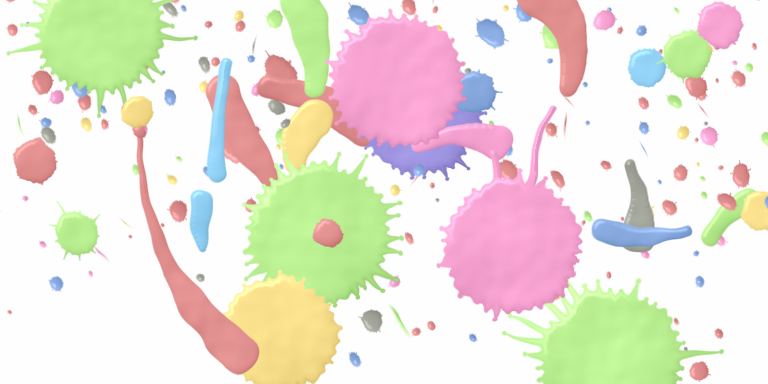
Give the GLSL for this background, as a Shadertoy shader.

```glsl
#define RED    vec3(0.88, 0.56, 0.56)
#define PINK   vec3(0.97, 0.64, 0.82)
#define GREEN  vec3(0.73, 0.94, 0.57)
#define YELLOW vec3(0.98, 0.88, 0.55)
#define BLUE   vec3(0.54, 0.67, 0.88)
#define SKY    vec3(0.57, 0.82, 0.96)
#define PURPLE vec3(0.62, 0.58, 0.88)
#define DARK   vec3(0.64, 0.65, 0.61)
#define RELIEF 0.10
#define GLOSS  0.14
#define WARP   0.014
#define LIGHT  vec2(-0.6, 0.8)

vec3 col;
vec2 pos;
float relief;

vec3 hash(vec2 p) {
    vec3 q = fract(p.xyx * vec3(0.1031, 0.1030, 0.0973));
    q += dot(q, q.yxz + 33.33);
    return fract((q.xxy + q.yzz) * q.zyx);
}

float corner(vec2 cell, vec2 offset) {
    return dot(hash(cell).xy * 2.0 - 1.0, offset);
}

float gradientNoise(vec2 p) {
    vec2 i = floor(p), f = p - i, e = vec2(0, 1);
    vec2 u = f * f * f * (f * (f * 6.0 - 15.0) + 10.0);
    return mix(mix(corner(i, f), corner(i + e.yx, f - e.yx), u.x),
               mix(corner(i + e, f - e), corner(i + 1.0, f - 1.0), u.x), u.y);
}

float smoothMin(float a, float b, float k) {
    float h = max(k - abs(a - b), 0.0) / k;
    return min(a, b) - h * h * k * 0.25;
}

// Shapes return the outward direction in xy and the signed distance in z
vec3 splat(vec2 q, float r, float rays, float reach, float seed) {
    float l = length(q), along = l - r;
    vec2 dir = q / max(l, 1e-4);
    float wobble = 0.16 * gradientNoise(dir * 2.0 + seed) + 0.08 * gradientNoise(dir * 7.0 + seed);
    float sector = (atan(q.y, q.x) / 6.2832 + 0.5) * rays;
    float chance = hash(vec2(floor(sector), seed)).x;
    float len = r * reach * (0.08 + chance * chance * chance);
    float across = abs(fract(sector) - 0.5) * 6.2832 / rays * l;
    float width = r * 0.06 * (1.0 - 0.8 * clamp(along / len, 0.0, 1.0));
    float ray = max(across - width, max(along - len, -along - 0.2 * r));
    float bead = length(vec2(across, along - len)) - r * 0.035;
    return vec3(dir, smoothMin(along - r * wobble, min(ray, bead), r * 0.08));
}

// Tapered curve from a to c, bent towards b
vec3 stroke(vec2 a, vec2 b, vec2 c, float r0, float r1) {
    vec3 best = vec3(0, 0, 9);
    vec2 last = a;
    for (int i = 1; i <= 10; i++) {
        float t = float(i) / 10.0;
        vec2 next = mix(mix(a, b, t), mix(b, c, t), t);
        vec2 ba = next - last, pa = pos - last;
        float h = clamp(dot(pa, ba) / dot(ba, ba), 0.0, 1.0);
        vec2 away = pa - ba * h;
        float s = t - 0.1 + 0.1 * h, l = length(away);
        float d = l - mix(r0, r1, s * s);
        if (d < best.z) best = vec3(away / max(l, 1e-4), d);
        last = next;
    }
    return best;
}

// Glossy paint with a lit rim
void paint(vec3 hue, vec3 shape) {
    float px = 1.0 / iResolution.y, lit = dot(shape.xy, LIGHT);
    float rim = exp(min(shape.z, 0.0) / 0.008), band = (shape.z + 0.009) / 0.004;
    float shine = GLOSS * smoothstep(0.5, 1.0, lit) * exp(-band * band);
    vec3 c = hue + relief + RELIEF * rim * (lit - 0.3) + shine;
    col = mix(col, clamp(c, 0.0, 1.0), 1.0 - smoothstep(-px, px, shape.z));
}

void blot(vec3 hue, float x, float y, float r, float rays, float reach) {
    paint(hue, splat(pos - vec2(x, y), r, rays, reach, floor(x * 40.0)));
}

void drip(vec3 hue, vec2 a, vec2 b, vec2 c, float r0, float r1) {
    paint(hue, stroke(a, b, c, r0, r1));
}

// Jittered drops, some drawn out into thin flicks
void scatter(float cell, float density, float seed) {
    vec3 hues[10] = vec3[10](RED, RED, RED, RED, BLUE, BLUE, YELLOW, PINK, GREEN, DARK);
    for (int k = 0; k < 9; k++) {
        vec2 id = floor(pos / cell) + vec2(k % 3, k / 3) - 1.0;
        vec3 h = hash(id + seed), g = hash(id + seed + 57.0);
        if (h.z > density * (0.5 + id.y * cell)) continue;
        vec2 q = pos - (id + 0.2 + 0.6 * h.xy) * cell;
        float turn = 0.8 + 1.6 * g.z, r = cell * mix(0.09, 0.27, g.x * g.x);
        q *= mat2(cos(turn), sin(turn), -sin(turn), cos(turn));
        bool flick = fract(g.z * 7.0) > 0.92;
        q.x /= flick ? 8.0 : 1.0 + 0.6 * g.z * g.z;
        paint(hues[int(g.y * 9.99)], splat(q, flick ? r * 0.25 : r, 5.0, 0.3, h.x * 50.0));
    }
}

void mainImage(out vec4 fragColor, in vec2 fragCoord) {
    vec2 p = fragCoord / iResolution.y;
    float bump = gradientNoise(p * 22.0) - gradientNoise((p + 0.012 * LIGHT) * 22.0);
    relief = RELIEF * (0.5 * bump + 0.7 * gradientNoise(p * 6.0));
    pos = p + WARP * vec2(gradientNoise(p * 14.0), gradientNoise(p * 14.0 + 40.0));
    col = vec3(0.995);
    // Loose drops
    scatter(0.05, 0.16, 3.0);
    scatter(0.10, 0.32, 91.0);
    scatter(0.17, 0.38, 45.0);
    // Dribbles
    drip(RED, vec2(0.7, 0.77), vec2(0.8, 0.77), vec2(0.95, 0.68), 0.03, 0.06);
    drip(RED, vec2(0.58, 0.76), vec2(0.63, 0.62), vec2(0.74, 0.49), 0.045, 0.02);
    drip(GREEN, vec2(0.78, 1), vec2(0.83, 0.9), vec2(0.82, 0.77), 0.05, 0.025);
    drip(YELLOW, vec2(0.82, 0.69), vec2(0.77, 0.66), vec2(0.77, 0.58), 0.05, 0.03);
    drip(SKY, vec2(0.59, 0.84), vec2(0.56, 0.7), vec2(0.565, 0.55), 0.012, 0.026);
    drip(SKY, vec2(0.525, 0.48), vec2(0.52, 0.4), vec2(0.525, 0.36), 0.03, 0.01);
    drip(RED, vec2(1.4, 1.01), vec2(1.53, 0.96), vec2(1.48, 0.77), 0.055, 0.025);
    drip(DARK, vec2(1.64, 0.57), vec2(1.68, 0.48), vec2(1.66, 0.39), 0.014, 0.05);
    drip(BLUE, vec2(1.57, 0.4), vec2(1.66, 0.37), vec2(1.79, 0.4), 0.03, 0.014);
    drip(GREEN, vec2(1.95, 0.48), vec2(1.9, 0.46), vec2(1.85, 0.38), 0.03, 0.022);
    // Large splats
    blot(GREEN, 0.26, 0.92, 0.155, 38.0, 0.6);
    blot(GREEN, 0.2, 0.39, 0.055, 9.0, 0.8);
    blot(RED, 0.09, 0.58, 0.056, 5.0, 0.1);
    blot(PURPLE, 1.1, 0.69, 0.14, 34.0, 0.3);
    blot(BLUE, 1.235, 0.76, 0.055, 9.0, 0.3);
    blot(GREEN, 0.83, 0.39, 0.175, 40.0, 0.35);
    blot(YELLOW, 0.73, 0.13, 0.145, 30.0, 0.12);
    blot(GREEN, 1.59, 0.06, 0.175, 38.0, 0.9);
    blot(SKY, 1.685, 0.825, 0.05, 5.0, 0.1);
    blot(GREEN, 1.79, 0.86, 0.06, 11.0, 0.4);
    blot(PINK, 1.875, 0.935, 0.058, 7.0, 0.1);
    blot(YELLOW, 1.98, 0.45, 0.05, 5.0, 0.1);
    // Pink pair joined by threads
    drip(PINK, vec2(1.09, 0.62), vec2(1.2, 0.67), vec2(1.29, 0.63), 0.02, 0.045);
    drip(PINK, vec2(1.29, 0.6), vec2(1.3, 0.54), vec2(1.28, 0.47), 0.01, 0.02);
    drip(PINK, vec2(1.44, 0.72), vec2(1.38, 0.6), vec2(1.38, 0.48), 0.007, 0.014);
    blot(PINK, 1.036, 0.79, 0.165, 36.0, 0.15);
    blot(PINK, 1.335, 0.36, 0.17, 36.0, 0.15);
    // Red swoosh and the drops on top
    drip(RED, vec2(0.365, 0.66), vec2(0.352, 0.325), vec2(0.62, 0.08), 0.008, 0.055);
    blot(RED, 0.365, 0.66, 0.018, 5.0, 0.1);
    blot(YELLOW, 0.357, 0.71, 0.04, 5.0, 0.1);
    blot(RED, 0.853, 0.393, 0.036, 5.0, 0.1);
    scatter(0.13, 0.06, 140.0);
    fragColor = vec4(col, 1.0);
}
```
